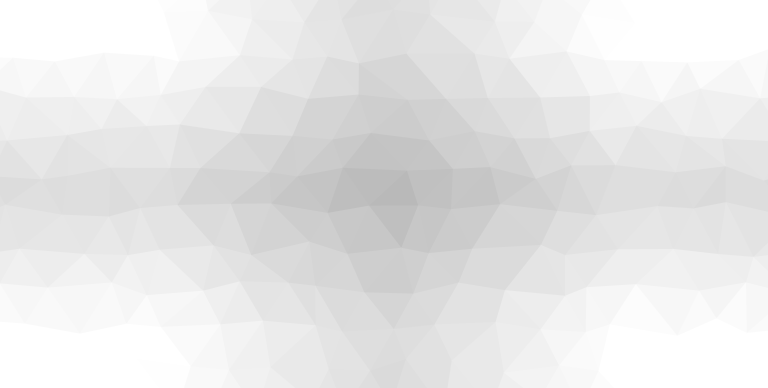
A Shadertoy shader for this background:

```glsl
const vec2 SPACING = vec2(0.117, 0.1);
const vec2 MESH_OFFSET = vec2(0.2, 0.57);
const vec2 JITTER = vec2(0.6, 0.46);
const vec2 GLOW_CENTER = vec2(0.508, 0.507);
const vec2 BAND_REACH = vec2(0.585, 0.365);
const float BAND_DEPTH = 0.14;
const float FACET_GRAIN = 0.012;

float hash(vec2 p) {
    return fract(sin(dot(p, vec2(127.1, 311.7))) * 43758.5453);
}

// Jittered lattice point; odd rows are shifted by half a cell
vec2 meshPoint(vec2 id, vec2 spacing, vec2 jitter) {
    vec2 wobble = vec2(hash(id), hash(id + 57.3)) - 0.5;
    vec2 stagger = vec2(0.5 * mod(id.y, 2.0), 0.0);
    return (id + MESH_OFFSET + stagger + wobble * jitter) * spacing;
}

// Signed distance to the line a-b, positive on its left
float lineSide(vec2 p, vec2 a, vec2 b) {
    vec2 along = normalize(b - a);
    return dot(p - a, vec2(-along.y, along.x));
}

// Smooth coverage of a counterclockwise triangle
float triangleCover(vec2 p, vec2 a, vec2 b, vec2 c, float pixel) {
    float inside = min(lineSide(p, a, b), min(lineSide(p, b, c), lineSide(p, c, a)));
    return clamp(0.5 + inside / pixel, 0.0, 1.0);
}

// Two crossing grey bands that fade out to white
float bandShade(vec2 p, vec2 center, vec2 reach, float depth) {
    vec2 band = max(1.0 - abs(p - center) / reach, 0.0);
    return 1.0 - depth * (band.x + band.y);
}

// Returns weighted shade and weight of one flat facet
vec2 facet(vec2 p, vec2 a, vec2 b, vec2 c, vec2 center, float pixel) {
    float weight = triangleCover(p, a, b, c, pixel);
    vec2 middle = (a + b + c) / 3.0;
    float shade = bandShade(middle, center, BAND_REACH, BAND_DEPTH);
    float grain = (hash(floor(middle * 500.0)) - 0.5) * FACET_GRAIN;
    return vec2(min(shade + grain * step(shade, 0.995), 1.0), 1.0) * weight;
}

// Splits a quad along its shorter diagonal
vec2 quadFacets(vec2 p, vec2 id, vec2 center, float pixel) {
    vec2 a = meshPoint(id, SPACING, JITTER);
    vec2 b = meshPoint(id + vec2(1.0, 0.0), SPACING, JITTER);
    vec2 c = meshPoint(id + vec2(1.0, 1.0), SPACING, JITTER);
    vec2 d = meshPoint(id + vec2(0.0, 1.0), SPACING, JITTER);
    if (distance(a, c) < distance(b, d)) {
        return facet(p, a, b, c, center, pixel) + facet(p, a, c, d, center, pixel);
    }
    return facet(p, a, b, d, center, pixel) + facet(p, b, c, d, center, pixel);
}

void mainImage(out vec4 fragColor, in vec2 fragCoord) {
    float pixel = 1.0 / iResolution.y;
    vec2 p = fragCoord * pixel;
    vec2 center = GLOW_CENTER * vec2(iResolution.x * pixel, 1.0);
    vec2 cell = floor(p / SPACING - MESH_OFFSET);

    // Blend every nearby facet by its coverage
    vec2 total = vec2(0.0);
    for (int y = -1; y <= 1; y++) {
        for (int x = -2; x <= 1; x++) {
            total += quadFacets(p, cell + vec2(x, y), center, pixel);
        }
    }
    float shade = total.y > 0.001 ? total.x / total.y
                                  : bandShade(p, center, BAND_REACH, BAND_DEPTH);
    fragColor = vec4(vec3(shade), 1.0);
}
```
